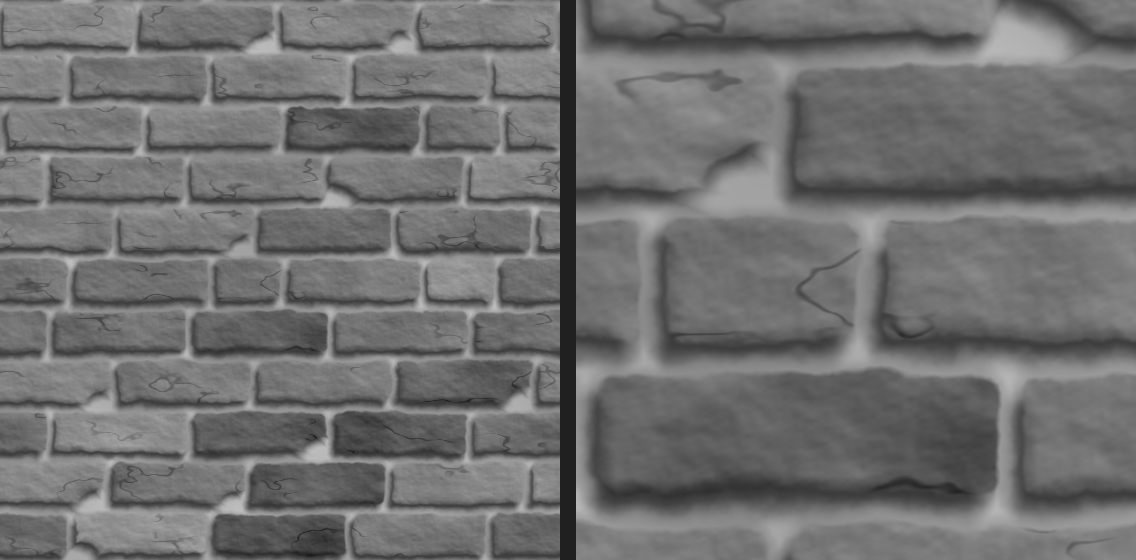
Left, the full canvas; right, a detail of the centre.
Write a Shadertoy shader that draws this texture.

```glsl
// Weathered grey brick wall: 11 staggered rows of rough bricks in pale, shadowed mortar.

const float ROWS = 11.0;
const float COLS = 4.0;
const float BRICK_LENGTH = ROWS / COLS;          // in row heights
const vec2 HALF_JOINT = vec2(0.085, 0.11);
const vec2 TO_LIGHT = vec2(0.085, -0.13);        // up and right, y points down
const float MORTAR = 0.69;
const float SHADOW = 0.27;

// Stagger of each row from the top, in brick lengths
const float STAGGER[11] = float[11](
    -0.02, 0.5, 0.03, 0.34, 0.83, 0.52, 0.36, 0.82, 0.36, 0.77, 0.5);

float hash(vec2 p) {
    return fract(sin(dot(p, vec2(127.1, 311.7))) * 43758.5453);
}

// Value noise that wraps over the unit square
float noise(vec2 uv, vec2 cells) {
    vec2 p = uv * cells, i = floor(p), f = fract(p);
    f = f * f * (3.0 - 2.0 * f);
    vec2 a = mod(i, cells), b = mod(i + 1.0, cells);
    return mix(mix(hash(a), hash(vec2(b.x, a.y)), f.x),
               mix(hash(vec2(a.x, b.y)), hash(b), f.x), f.y);
}

float fbm(vec2 uv, vec2 cells) {
    float sum = 0.0, amplitude = 0.533;
    for (int i = 0; i < 4; i++) {
        sum += amplitude * noise(uv, cells);
        uv += vec2(0.37, 0.61);
        cells *= 2.0;
        amplitude *= 0.5;
    }
    return sum;
}

float roundedBox(vec2 p, vec2 halfSize, float radius) {
    vec2 q = abs(p) - halfSize + radius;
    return length(max(q, 0.0)) + min(max(q.x, q.y), 0.0) - radius;
}

// Start and end of the brick at x; two rows hold half bricks
vec2 brickSpan(float x, int row) {
    vec4 joints = vec4(1.0, 2.0, 3.0, 4.0);
    if (row == 2) joints = vec4(1.0, 2.0, 3.0, 3.56);
    if (row == 5) joints = vec4(1.0, 1.52, 2.51, 3.04);
    vec2 span = vec2(0.0, COLS);
    for (int i = 0; i < 4; i++) {
        if (x > joints[i]) span.x = joints[i];
        else span.y = min(span.y, joints[i]);
    }
    return span;
}

// Distance to the nearest brick, then its id
vec3 nearestBrick(vec2 p) {
    vec3 best = vec3(1000.0, 0.0, 0.0);
    for (int j = -1; j <= 1; j++) {
        float y = floor(p.y) + float(j);
        int row = (int(y) + 22) % 11;
        float x = mod(p.x / BRICK_LENGTH - STAGGER[row], COLS);
        vec2 span = brickSpan(x, row);
        vec2 id = vec2(span.x, float(row));
        vec2 halfSize = vec2(0.5 * (span.y - span.x) * BRICK_LENGTH, 0.5) - HALF_JOINT;
        vec2 q = vec2((x - 0.5 * (span.x + span.y)) * BRICK_LENGTH, p.y - y - 0.5);
        float d = roundedBox(q, halfSize, 0.1);

        // Broken corner on some bricks
        float chip = hash(id + 7.3);
        if (chip > 0.8) {
            vec2 corner = halfSize * vec2(chip > 0.87 ? 1.0 : -1.0, 1.0);
            d = max(d, 0.28 - length((q - corner) * vec2(0.6, 1.0)));
        }
        if (d < best.x) best = vec3(d, id);
    }
    return best;
}

// Rough face lit from the upper right
float brickFace(vec2 uv, vec2 id) {
    float seed = hash(id + 2.7);
    float dark = step(0.87, hash(id + 5.1));
    vec2 st = uv + vec2(seed, hash(id + 9.4));
    vec2 grain = vec2(40.0, 56.0);
    float relief = fbm(st, grain) - fbm(st + vec2(0.003, -0.004), grain);
    float patches = fbm(st, vec2(10.0, 18.0)) - 0.5;
    float crackLine = 1.0 - smoothstep(0.0, 0.025, abs(fbm(st + 0.31, vec2(9.0, 20.0)) - 0.5));
    float crackMask = smoothstep(0.52, 0.75, noise(st, vec2(13.0, 19.0)));
    float tone = mix(0.42, 0.57, seed) * mix(1.0, 0.68, dark);
    return tone + mix(0.17, 0.3, dark) * patches + 0.22 * relief
         - 0.13 * crackLine * crackMask;
}

void mainImage(out vec4 fragColor, in vec2 fragCoord) {
    vec2 uv = fragCoord / iResolution.xy;
    uv.y = 1.0 - uv.y;

    // Uneven brick outlines
    vec2 sway = vec2(noise(uv, vec2(14.0, 22.0)), noise(uv + 0.43, vec2(16.0, 22.0))) - 0.5;
    vec2 rough = vec2(fbm(uv, vec2(56.0)), fbm(uv + 0.27, vec2(56.0))) - 0.5;
    vec2 p = uv * ROWS + 0.09 * sway + 0.09 * rough;
    vec3 brick = nearestBrick(p);
    float lightward = nearestBrick(p + TO_LIGHT).x;

    // Mortar with the soft shadow of the bricks
    float shade = 1.0 - smoothstep(-0.12, 0.11, lightward);
    float mortar = MORTAR + 0.14 * (noise(uv, vec2(9.0, 13.0)) - 0.5);
    mortar = mix(mortar, SHADOW, shade);
    mortar *= mix(0.87, 1.0, smoothstep(0.0, 0.1, brick.x));

    // Brick with a bright upper edge and a dark lower edge
    float slope = (lightward - brick.x) / length(TO_LIGHT);
    float rim = smoothstep(-0.13, 0.0, brick.x);
    float face = brickFace(uv, brick.yz);
    face += rim * (slope > 0.0 ? 0.04 : 0.15) * slope;

    float blur = 0.022 + 0.5 * ROWS / iResolution.y;
    float grey = mix(face, mortar, smoothstep(-blur, blur, brick.x));
    fragColor = vec4(vec3(clamp(grey, 0.0, 1.0)), 1.0);
}
```
